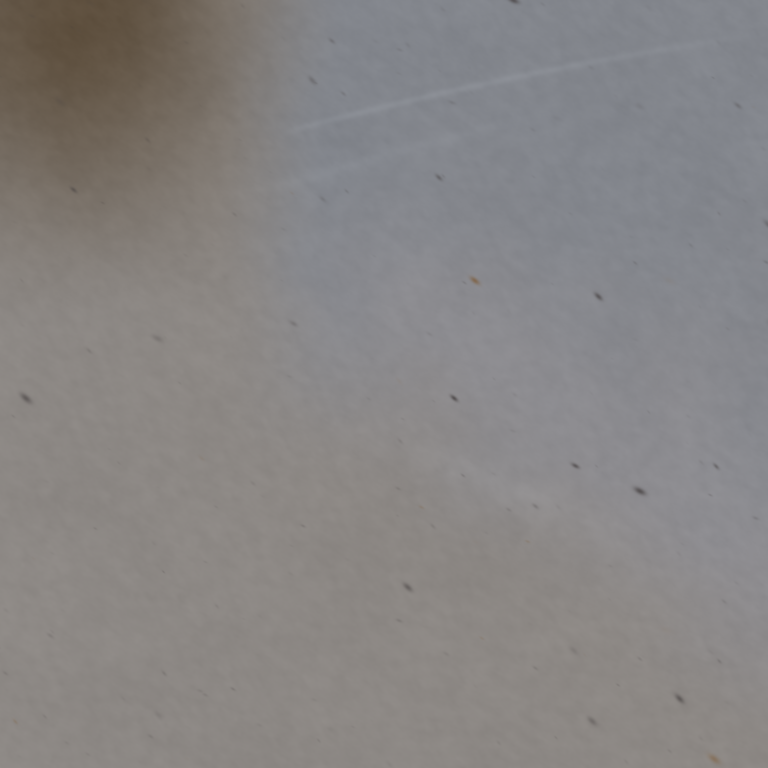
Reproduce this texture procedurally as a WebGL 2 fragment shader.

```glsl
#version 300 es
precision highp float;

#define WARM_GREY vec3(0.550, 0.532, 0.518)
#define PALE_GREY vec3(0.558, 0.552, 0.566)
#define COOL_GREY vec3(0.512, 0.524, 0.550)
#define SHADOW_BROWN vec3(0.365, 0.308, 0.240)
#define SPECK_DARK vec3(0.27, 0.25, 0.25)
#define SPECK_RUST vec3(0.48, 0.33, 0.17)
#define SPECK_ANGLE -0.62
#define SPECK_CELLS 11.0
#define GRAIN_SCALE 95.0
#define GRAIN_AMOUNT 0.034
#define MOTTLE_AMOUNT 0.022

uniform vec2 u_resolution;
out vec4 fragColor;

float hash(vec2 p) {
  vec3 q = fract(vec3(p.xyx) * 0.1031);
  q += dot(q, q.yzx + 33.33);
  return fract((q.x + q.y) * q.z);
}

float valueNoise(vec2 p) {
  vec2 cell = floor(p), f = fract(p);
  f = f * f * (3.0 - 2.0 * f);
  return mix(mix(hash(cell), hash(cell + vec2(1, 0)), f.x),
             mix(hash(cell + vec2(0, 1)), hash(cell + vec2(1, 1)), f.x), f.y);
}

float fbm(vec2 p) {
  float sum = 0.0, weight = 0.5;
  for (int i = 0; i < 4; i++) {
    sum += weight * valueNoise(p);
    p = mat2(1.6, 1.2, -1.2, 1.6) * p + 17.3;
    weight *= 0.5;
  }
  return sum / 0.9375;
}

vec2 rotate(vec2 p, float angle) {
  float c = cos(angle), s = sin(angle);
  return vec2(c * p.x + s * p.y, c * p.y - s * p.x);
}

// Soft slanted flecks, one per cell: x is coverage, y is rust tint
vec2 specks(vec2 uv, float cells, float seed, float rarity) {
  vec2 p = uv * cells, home = floor(p);
  vec2 result = vec2(0.0);
  for (int j = -1; j <= 1; j++) {
    for (int i = -1; i <= 1; i++) {
      vec2 id = home + vec2(i, j);
      vec2 key = id + seed;
      vec2 centre = id + vec2(hash(key + 51.7), hash(key + 83.1));
      float turn = SPECK_ANGLE + 0.5 * (hash(key + 29.4) - 0.5);
      float size = mix(0.6, 1.1, hash(key + 7.9));
      vec2 q = rotate(p - centre, turn) / (vec2(0.088, 0.040) * size);
      float strength = pow(hash(key + 64.2), rarity);
      float cover = strength * exp(-dot(q, q));
      if (cover > result.x) result = vec2(cover, step(0.93, hash(key + 11.6)));
    }
  }
  return result;
}

// Light streak along a gentle arc that fades at both ends
float streak(vec2 uv, vec2 start, float slope, float len, float width) {
  float x = uv.x - start.x;
  float offset = uv.y - start.y - slope * x + 0.10 * x * x;
  float ends = smoothstep(0.0, 0.04, x) * (1.0 - smoothstep(0.4 * len, len, x));
  return ends * exp(-offset * offset / (width * width));
}

void main() {
  vec2 uv = gl_FragCoord.xy / u_resolution;
  float clouds = fbm(uv * 4.0 + 3.7) - 0.5;
  vec2 soft = uv + 0.10 * clouds;

  // Cool light on the upper right, warm light on the left and bottom
  float diagonal = soft.y - 0.53 + 0.62 * (soft.x - 0.36);
  float cool = smoothstep(0.28, 0.44, soft.x) * smoothstep(-0.14, 0.16, diagonal);
  float depth = smoothstep(0.35, 0.95, uv.y + 0.15 * uv.x + 0.5 * clouds);
  vec3 colour = mix(WARM_GREY, mix(PALE_GREY, COOL_GREY, depth), cool);

  // Blurred brown shadow in the upper left
  float shadow = (1.0 - smoothstep(0.12, 0.44, soft.x)) * smoothstep(0.58, 1.0, soft.y);
  shadow *= 0.85 + 0.15 * smoothstep(-0.02, 0.10, uv.x);
  colour = mix(colour, SHADOW_BROWN, shadow);

  // Broad mottling and fine slanted grain
  colour += MOTTLE_AMOUNT * (fbm(uv * 11.0 + 40.0) - 0.5);
  vec2 grainUv = rotate(uv, SPECK_ANGLE) * vec2(0.65, 1.0) * GRAIN_SCALE;
  colour += GRAIN_AMOUNT * (fbm(grainUv + 70.0) - 0.5);

  // Pale scuffs
  float scuff = 0.032 * streak(uv, vec2(0.36, 0.825), 0.27, 0.75, 0.005);
  scuff += 0.016 * streak(uv, vec2(0.34, 0.750), 0.31, 0.45, 0.009);
  float smear = streak(uv, vec2(0.51, 0.425), -0.40, 0.34, 0.022);
  scuff += 0.040 * smear * fbm(uv * 28.0);
  colour += scuff * vec3(0.95, 1.0, 1.02);

  // Sparse strong flecks over many faint ones
  vec2 bold = specks(uv, SPECK_CELLS, 5.0, 7.0);
  vec2 faint = specks(uv, SPECK_CELLS * 1.9, 131.0, 4.0);
  colour = mix(colour, mix(SPECK_DARK, SPECK_RUST, bold.y), 0.75 * bold.x);
  colour = mix(colour, mix(SPECK_DARK, SPECK_RUST, faint.y), 0.22 * faint.x);

  fragColor = vec4(clamp(colour, 0.0, 1.0), 1.0);
}
```
